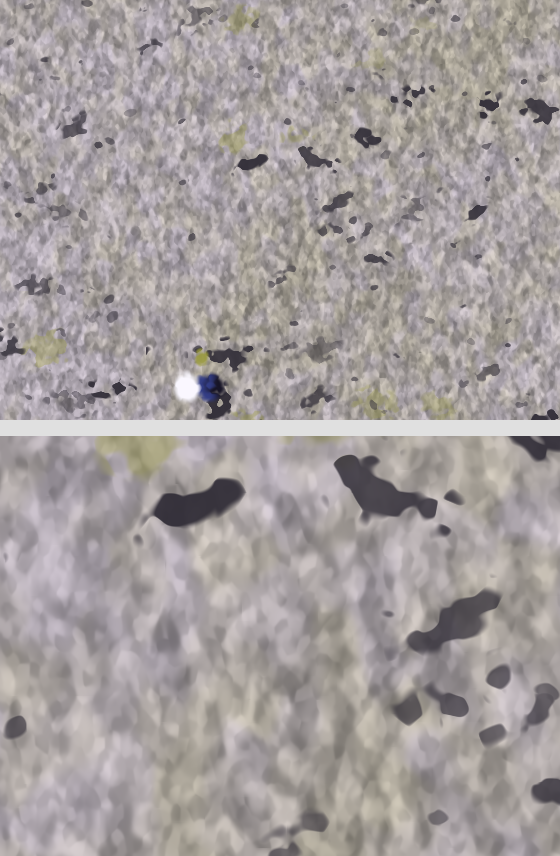
Top: the whole. Bottom: its middle third, enlarged.
This texture is drawn by a WebGL 1 fragment shader. Its source:

```glsl
precision highp float;
// Pale, dry, grainy ground with ragged dark tufts and a small white object casting a blue shadow.
uniform vec2 u_resolution;

const vec3 VIOLET_TINT = vec3(1.0, 0.955, 1.01);
const vec3 STRAW_TINT = vec3(1.0, 0.965, 0.885);
const vec3 TUFT_DARK = vec3(0.19, 0.175, 0.215);
const vec3 MOSS = vec3(0.60, 0.60, 0.24);
const vec3 SHADOW_BLUE = vec3(0.20, 0.24, 0.52);
const vec3 SHADOW_DARK = vec3(0.09, 0.08, 0.15);

float hash(vec2 cell, float seed) {
  vec3 q = fract(vec3(cell.xyx) * vec3(0.1031, 0.1030, 0.0973) + seed * 0.137);
  q += dot(q, q.yzx + 33.33);
  return fract((q.x + q.y) * q.z);
}

vec2 rotate(vec2 v, float angle) {
  float c = cos(angle), s = sin(angle);
  return vec2(c * v.x + s * v.y, c * v.y - s * v.x);
}

// Soft cellular noise: every cell holds one tilted, elongated grain.
float grain(vec2 p, float seed) {
  vec2 base = floor(p);
  float total = 0.0, weights = 0.0001;
  for (int j = -1; j <= 1; j++) {
    for (int i = -1; i <= 1; i++) {
      vec2 cell = base + vec2(float(i), float(j));
      vec2 centre = cell + vec2(hash(cell, seed), hash(cell, seed + 1.0));
      vec2 d = rotate(p - centre, (hash(cell, seed + 2.0) - 0.5) * 2.2);
      float w = exp(-dot(d * d, vec2(9.0, 3.5)));
      total += w * hash(cell, seed + 3.0);
      weights += w;
    }
  }
  return total / weights;
}

// Slow drift from layered sines, roughly -1 to 1.
float drift(vec2 p) {
  float a = sin(p.x * 5.3 + 1.7 * sin(p.y * 4.1 + 0.6));
  float b = sin(p.y * 8.7 - p.x * 3.9 + 1.4 * sin(p.x * 7.3));
  return 0.55 * a + 0.45 * b;
}

// Coverage of one ellipse whose edge is broken up by "ragged".
float blob(vec2 d, vec2 halfSize, float ragged) {
  return 1.0 - smoothstep(0.6, 1.1, length(d / halfSize) + ragged);
}

// Scattered tufts: "share" of the cells hold one, sized in cell units.
float tufts(vec2 p, float share, vec2 halfSize, float ragged, float seed) {
  vec2 base = floor(p);
  float cover = 0.0;
  for (int j = -1; j <= 1; j++) {
    for (int i = -1; i <= 1; i++) {
      vec2 cell = base + vec2(float(i), float(j));
      vec2 centre = cell + vec2(hash(cell, seed), hash(cell, seed + 1.0));
      vec2 d = rotate(p - centre, (hash(cell, seed + 2.0) - 0.4) * 1.6);
      float present = step(hash(cell, seed + 3.0), share);
      float size = mix(0.6, 1.15, hash(cell, seed + 4.0));
      float strength = mix(0.4, 1.0, hash(cell, seed + 5.0));
      cover = max(cover, present * strength * blob(d, halfSize * size, ragged));
    }
  }
  return cover;
}

vec3 ground(vec2 p, float broad) {
  float coarse = grain(p * vec2(66.0, 50.0), 1.0) - 0.5;
  float fine = grain(p * vec2(135.0, 105.0), 11.0) - 0.5;
  float hue = grain(p * vec2(30.0, 26.0), 21.0) - 0.5;
  float tone = 0.662 + 0.26 * coarse + 0.15 * fine + 0.018 * broad;
  float straw = 0.40 + 0.22 * (p.x - 0.6) - 0.28 * broad + 0.9 * hue;
  return tone * mix(VIOLET_TINT, STRAW_TINT, clamp(straw, 0.0, 1.0));
}

// White object with its shadow to the right, a moss spot and a tuft above.
vec3 paintObject(vec3 color, vec2 p, float ragged) {
  vec2 d = p - vec2(0.445, 0.076);
  color = mix(color, TUFT_DARK, 0.9 * blob(d - vec2(0.085, 0.08), vec2(0.055, 0.022), ragged));
  color = mix(color, MOSS, 0.9 * blob(d - vec2(0.036, 0.073), vec2(0.018, 0.022), 0.3 * ragged));
  vec3 shade = mix(SHADOW_BLUE, SHADOW_DARK, smoothstep(0.04, 0.075, d.x + 0.01 * ragged));
  color = mix(color, shade, blob(d - vec2(0.052, 0.005), vec2(0.042, 0.033), 0.2 * ragged));
  return mix(color, vec3(0.98, 0.97, 1.0), blob(d, vec2(0.034, 0.042), 0.12 * ragged));
}

void main() {
  vec2 p = gl_FragCoord.xy / u_resolution.y;
  float broad = drift(p);
  float ragged = 2.4 * (grain(p * vec2(58.0, 74.0), 31.0) - 0.5);

  vec3 color = ground(p, broad);
  float moss = tufts(p * 5.0, 0.16, vec2(0.22, 0.18), 0.6 * ragged, 41.0);
  color = mix(color, MOSS, 0.4 * moss);

  // Large tufts gather in the right half; small specks lie everywhere.
  float large = tufts(p * 7.5, 0.34 + 0.12 * p.x, vec2(0.27, 0.14), ragged, 51.0);
  float small = tufts(p * 20.0, 0.17, vec2(0.24, 0.15), 0.7 * ragged, 61.0);
  color = mix(color, TUFT_DARK, max(large, 0.75 * small));

  gl_FragColor = vec4(paintObject(color, p, ragged), 1.0);
}
```
